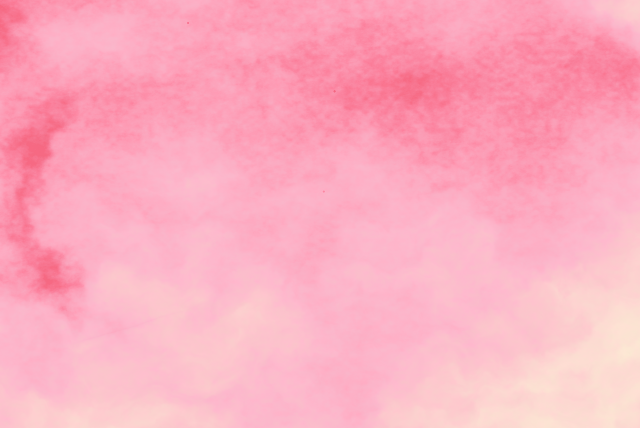
Reproduce this texture procedurally as a Shadertoy shader.

```glsl
#define WASH_SCALE 3.6
#define WASH_AMOUNT 3.5
#define MOTTLE_SCALE 13.0
#define MOTTLE_AMOUNT 1.9
#define BLEED 0.16
#define GRAIN_SCALE 85.0
#define GRAIN_AMOUNT 1.5
#define STRAND_AMOUNT 2.5
#define FLECK_SCALE 26.0

// Pigment ramp, from bare cream paper to saturated rose
const vec3 RAMP[8] = vec3[8](
    vec3(0.99, 0.91, 0.83), vec3(0.99, 0.85, 0.82),
    vec3(0.99, 0.78, 0.80), vec3(0.99, 0.72, 0.80),
    vec3(0.99, 0.67, 0.76), vec3(0.99, 0.60, 0.70),
    vec3(0.98, 0.50, 0.61), vec3(0.96, 0.41, 0.51));

float hash(vec2 cell) {
    vec3 h = fract(vec3(cell.xyx) * 0.1031);
    h += dot(h, h.yzx + 33.33);
    return fract((h.x + h.y) * h.z);
}

float noise(vec2 p) {
    vec2 i = floor(p), f = fract(p);
    f = f * f * (3.0 - 2.0 * f);
    return mix(mix(hash(i), hash(i + vec2(1, 0)), f.x),
               mix(hash(i + vec2(0, 1)), hash(i + vec2(1, 1)), f.x), f.y);
}

// Fractal noise centred on zero
float fbm(vec2 p) {
    float sum = 0.0, amp = 0.5;
    for (int i = 0; i < 5; i++) {
        sum += amp * (noise(p) - 0.5);
        p = mat2(0.8, 0.6, -0.6, 0.8) * p * 2.03 + 17.3;
        amp *= 0.5;
    }
    return sum;
}

// Soft elliptical pool of pigment or water
float pool(vec2 p, vec2 centre, vec2 radius) {
    vec2 q = (p - centre) / radius;
    return exp(-dot(q, q));
}

// Broad washes laid over a vertical gradient
float washes(vec2 p, float aspect) {
    float d = 1.2 + 2.5 * smoothstep(0.0, 0.95, p.y);
    d += 1.2 * pool(p, vec2(1.00, 0.80), vec2(0.38, 0.14));
    d += 1.2 * pool(p, vec2(0.78, 0.25), vec2(0.20, 0.20));
    d += 1.0 * pool(p, vec2(1.12, 0.60), vec2(0.22, 0.12));
    d += 1.9 * pool(p, vec2(0.04, 0.36), vec2(0.17, 0.20));
    d += 1.0 * pool(p, vec2(0.05, 0.73), vec2(0.13, 0.15));
    d += 2.0 * pool(p, vec2(0.00, 0.96), vec2(0.10, 0.13));
    d -= 0.9 * pool(p, vec2(0.45, 0.62), vec2(0.22, 0.20));
    d -= 1.4 * pool(p, vec2(0.17, 0.91), vec2(0.11, 0.08));
    d -= 1.2 * pool(p, vec2(0.10, 0.00), vec2(0.28, 0.12));
    d -= 1.1 * pool(p, vec2(1.30, 0.06), vec2(0.32, 0.17));
    d -= 1.2 * pool(p, vec2(aspect, 0.52), vec2(0.14, 0.28));
    d -= 4.2 * pool(p, vec2(aspect + 0.02, 1.02), vec2(0.13, 0.11));
    return d;
}

// Curved pigment edge: crisp on the wet side, feathered on the other
float strand(vec2 p) {
    float bend = p.y - 0.53;
    float side = p.x - 0.08 - 2.2 * bend * bend;
    float width = side > 0.0 ? 0.028 : 0.065;
    float profile = exp(-side * side / (width * width));
    return profile * smoothstep(0.22, 0.32, p.y) * smoothstep(0.82, 0.66, p.y);
}

// Faint dried line rising to the right
float driedLine(vec2 p) {
    float offset = p.y - 0.20 - 0.32 * (p.x - 0.18);
    return exp(-abs(offset) / 0.004)
         * smoothstep(0.16, 0.22, p.x) * smoothstep(0.50, 0.30, p.x);
}

// Sparse dark specks, one candidate per cell
float flecks(vec2 p) {
    vec2 g = p * FLECK_SCALE, cell = floor(g);
    vec2 spot = 0.2 + 0.6 * vec2(hash(cell + 3.1), hash(cell + 8.7));
    float dist = length(fract(g) - spot);
    return step(0.997, hash(cell + 51.0)) * smoothstep(0.10, 0.03, dist);
}

void mainImage(out vec4 fragColor, in vec2 fragCoord) {
    vec2 p = fragCoord / iResolution.y;
    float aspect = iResolution.x / iResolution.y;

    // Water carries the pigment along a warped field
    vec2 warp = vec2(fbm(p * 5.0 + 4.0), fbm(p * 5.0 + 31.0));
    vec2 fine = vec2(fbm(p * 22.0 + 9.0), fbm(p * 22.0 + 63.0));
    vec2 q = p + BLEED * warp + 0.06 * fine;

    float d = washes(q, aspect);
    d += WASH_AMOUNT * fbm(q * vec2(0.8, 1.15) * WASH_SCALE + 12.0);
    d += MOTTLE_AMOUNT * fbm(q * vec2(0.8, 1.2) * MOTTLE_SCALE + 40.0);
    d += STRAND_AMOUNT * strand(q) * (0.8 + 1.8 * fbm(p * 11.0 + 70.0));
    d += 0.6 * driedLine(p + 0.03 * warp);

    // Paper tooth holds more pigment where the wash is strong
    float tooth = fbm(p * vec2(0.8, 1.1) * GRAIN_SCALE);
    d += GRAIN_AMOUNT * tooth * mix(0.5, 1.2, smoothstep(0.5, 4.0, d));
    d += 2.0 * flecks(p);

    vec3 colour = RAMP[0];
    for (int i = 1; i < 8; i++)
        colour = mix(colour, RAMP[i], clamp(d + 2.0 - float(i), 0.0, 1.0));
    colour *= 1.0 + 0.03 * tooth;

    fragColor = vec4(colour, 1.0);
}
```
